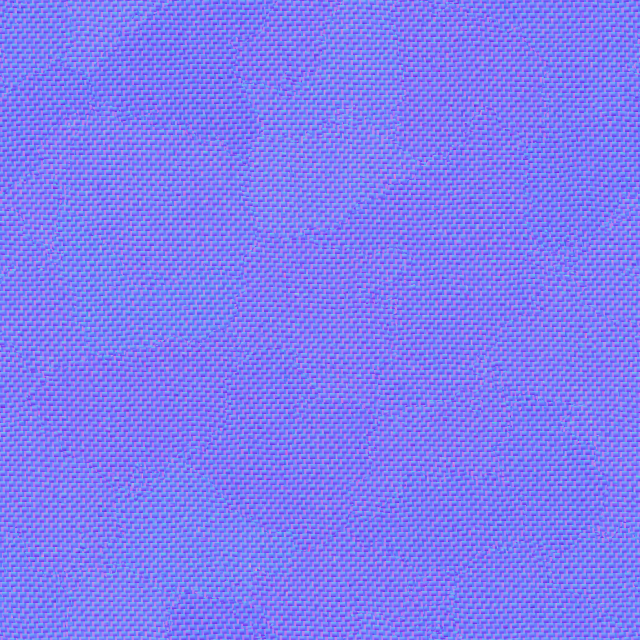
Reproduce this texture map procedurally as a Shadertoy shader.

```glsl
// Tangent-space normal map of plain-woven cloth with shifted, worn patches.
#define THREADS vec2(144.0, 128.0) // warp and weft threads, both even
#define PATCHES 5.0                // patch cells along each side
#define PATCH_WARP 0.11            // raggedness of patch outlines
#define PATCH_TURN 0.04            // thread skew inside a patch
#define PATCH_TILT 0.085           // surface lean inside a patch
#define WARP_WIDTH 0.98            // visible width of a raised warp thread
#define WARP_SLOPE vec2(-0.24, 0.41)
#define WEFT_SLOPE vec2(-0.47, 0.41)
#define FIBRE 0.17                 // strength of fibre grain
#define WEAR 0.08                  // share of frayed crossings
#define SAMPLES 3                  // subsamples along each pixel side

vec2 hash2(vec2 p) {
    vec3 q = fract(p.xyx * vec3(0.1031, 0.1030, 0.0973));
    q += dot(q, q.yzx + 33.33);
    return fract((q.xx + q.yz) * q.zy);
}

// Value noise that wraps after a whole number of cells.
vec2 wrapNoise(vec2 uv, vec2 cells) {
    vec2 p = uv * cells, i = floor(p), f = fract(p);
    f = f * f * (3.0 - 2.0 * f);
    vec2 a = hash2(mod(i, cells));
    vec2 b = hash2(mod(i + vec2(1, 0), cells));
    vec2 c = hash2(mod(i + vec2(0, 1), cells));
    vec2 d = hash2(mod(i + 1.0, cells));
    return mix(mix(a, b, f.x), mix(c, d, f.x), f.y);
}

// Nearest patch: xy = vector from its centre, zw = its random values.
vec4 findPatch(vec2 uv) {
    vec2 wobble = wrapNoise(uv, vec2(9.0)) - 0.5;
    wobble += 0.35 * (wrapNoise(uv, vec2(47.0)) - 0.5);
    wobble += 0.15 * (wrapNoise(uv, vec2(150.0)) - 0.5);
    vec2 p = (uv + PATCH_WARP * wobble) * PATCHES;
    vec2 base = floor(p);
    vec4 nearest = vec4(0.0);
    float best = 1e3;
    for (int y = -1; y <= 1; y++)
    for (int x = -1; x <= 1; x++) {
        vec2 id = base + vec2(x, y);
        vec2 key = mod(id, PATCHES);
        vec2 away = p - id - hash2(key + 7.0);
        float d = dot(away, away);
        if (d < best) {
            best = d;
            nearest = vec4(away / PATCHES, hash2(key + 31.0));
        }
    }
    return nearest;
}

vec3 weaveNormal(vec2 uv) {
    // Each patch shifts and skews the threads about its centre.
    vec4 area = findPatch(uv);
    vec2 lean = area.zw - 0.5;
    vec2 p = (uv + PATCH_TURN * lean.x * vec2(-area.y, area.x)) * THREADS;
    p += 2.0 * area.wz + 0.4 * (wrapNoise(uv, vec2(23.0)) - 0.5);
    vec2 cloth = p / THREADS;

    // Alternate crossings lift the warp above the weft.
    vec2 id = mod(floor(p), THREADS);
    vec2 local = fract(p);
    vec2 rnd = hash2(id + 101.0);
    float raised = 1.0 - mod(id.x + id.y, 2.0);
    float side = abs(local.x - 0.5) * 2.0;
    float width = WARP_WIDTH + 0.16 * (rnd.x - 0.5);
    float warp = raised * (1.0 - smoothstep(width - 0.06, width + 0.06, side));

    // Warp bends left to right, weft bends bottom to top.
    float across = smoothstep(0.4, 0.6, local.x + 0.12 * (rnd.y - 0.5));
    vec2 warpTilt = vec2(mix(WARP_SLOPE.x, WARP_SLOPE.y, across),
                         0.1 * (local.y - 0.5));
    float rise = smoothstep(0.0, 1.0, local.y);
    vec2 weftTilt = vec2(-0.07 + 0.08 * (0.5 - local.x),
                         mix(WEFT_SLOPE.x, WEFT_SLOPE.y, rise));
    vec2 tilt = mix(weftTilt, warpTilt, warp);
    tilt *= 0.87 + 0.3 * rnd.y;

    // Fibre grain runs along the visible thread, stronger where frayed.
    vec2 alongWeft = wrapNoise(cloth, THREADS * vec2(1.0, 3.0)) - 0.5;
    vec2 alongWarp = wrapNoise(cloth, THREADS * vec2(3.0, 1.0)) - 0.5;
    float frayed = step(1.0 - WEAR, hash2(id + 211.0).x);
    tilt += FIBRE * (1.0 + 2.0 * frayed) * mix(alongWeft, alongWarp, warp);

    // Broad lean of each patch.
    tilt += PATCH_TILT * lean;
    return vec3(tilt, sqrt(max(0.0, 1.0 - dot(tilt, tilt))));
}

void mainImage(out vec4 fragColor, in vec2 fragCoord) {
    vec3 total = vec3(0.0);
    for (int y = 0; y < SAMPLES; y++)
    for (int x = 0; x < SAMPLES; x++) {
        vec2 jitter = (vec2(x, y) + 0.5) / float(SAMPLES) - 0.5;
        total += weaveNormal((fragCoord + jitter) / iResolution.xy);
    }
    vec3 normal = total / float(SAMPLES * SAMPLES);
    fragColor = vec4(normal * 0.5 + vec3(0.5, 0.5, 0.495), 1.0);
}
```
